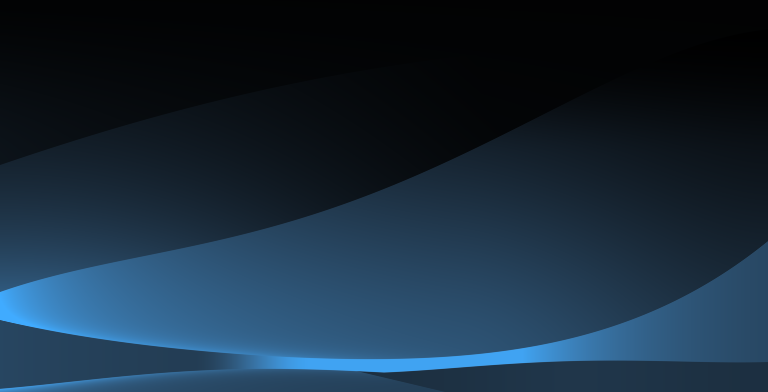
Reproduce this background procedurally as a WebGL 2 fragment shader.

```glsl
#version 300 es
precision highp float;
// Dark blue background of overlapping curved sheets with a glowing ribbon near the base.

#define TINT vec3(0.50, 0.75, 1.0)       // hue of dim light
#define TINT_SHIFT vec3(0.25, 0.08, 0.0) // change of hue as light grows
#define EDGE_SOFTNESS 1.3                // edge width in output samples
#define SHEET_LIGHT 0.42
#define TIP_LIGHT 0.22
#define RIBBON_LIGHT 0.65
#define RIM_WIDTH 0.018

uniform vec2 u_resolution;
out vec4 fragColor;

// Quartic through five evenly spaced heights, for x from 0 to 1.
float curve(float x, float a, float b, float c, float d, float e) {
    float t = 4.0 * x;
    float t1 = t - 1.0, t2 = t - 2.0, t3 = t - 3.0, t4 = t - 4.0;
    return a * t1 * t2 * t3 * t4 / 24.0
         - b * t * t2 * t3 * t4 / 6.0
         + c * t * t1 * t3 * t4 / 4.0
         - d * t * t1 * t2 * t4 / 6.0
         + e * t * t1 * t2 * t3 / 24.0;
}

// Smooth coverage of the area below an edge.
float below(float height, float edge) {
    float w = EDGE_SOFTNESS / u_resolution.y;
    return smoothstep(-0.5 * w, 0.5 * w, edge - height);
}

// Falls from 1 to 0 as x goes from start to end.
float fade(float start, float end, float x) {
    return 1.0 - smoothstep(start, end, x);
}

float skyLight(vec2 p) {
    return 0.012 + 0.09 * exp(-2.5 * p.x) * fade(0.55, 1.05, p.y);
}

float backSheetLight(vec2 p) {
    return 0.5 * exp(-2.9 * (p.y - 0.25)) * exp(-4.0 * p.x * p.x);
}

float mainSheetLight(vec2 p, float base) {
    float body = SHEET_LIGHT * exp(-p.y * p.y / 0.325);
    body *= mix(1.0, 0.6, smoothstep(0.6, 1.0, p.x));
    float side = 0.42 * exp(-3.4 * p.x) + TIP_LIGHT * exp(-18.0 * p.x);
    float rim = 0.2 * exp(-max(p.y - base, 0.0) / RIM_WIDTH);
    rim *= fade(0.3, 0.65, p.x);
    return (body + side) * fade(0.6, 0.95, p.y) + rim;
}

float ribbonLight(vec2 p) {
    float shade = 0.30 + 0.08 * exp(-4.0 * p.x);
    float glow = 0.3 + RIBBON_LIGHT * exp(-max(p.x - 0.68, 0.0) / 0.16);
    return mix(shade, glow, smoothstep(0.25, 0.41, p.x));
}

float floorLight(vec2 p, float top) {
    float rim = 0.45 * exp(-3.0 * p.x - max(top - p.y, 0.0) / 0.014);
    float left = 0.32 + 0.2 * exp(-4.0 * p.x) + rim;
    float right = 0.25 + 0.04 * exp(-pow((p.x - 0.75) / 0.15, 2.0));
    float crease = 0.475 + 2.16 * (0.0485 - p.y);
    float w = 2.0 * EDGE_SOFTNESS / u_resolution.x;
    return mix(left, right, smoothstep(-w, w, p.x - crease));
}

void main() {
    vec2 p = gl_FragCoord.xy / u_resolution;

    // Edges of the sheets, from top to bottom.
    float backEdge = curve(p.x, 0.579, 0.727, 0.829, 0.885, 0.91);
    float mainEdge = curve(p.x, 0.255, 0.372, 0.518, 0.750, 0.925);
    float ribbonEdge = curve(p.x, 0.184, 0.107, 0.084, 0.140, 0.385);
    float floorEdge = p.x < 0.5
        ? curve(2.0 * p.x, 0.008, 0.033, 0.0536, 0.0587, 0.0497)
        : curve(2.0 * p.x - 1.0, 0.0497, 0.0663, 0.0791, 0.0783, 0.0765);

    // Layer the light of each sheet from back to front.
    float light = skyLight(p);
    light = mix(light, max(light, backSheetLight(p)), below(p.y, backEdge));
    light = mix(light, mainSheetLight(p, ribbonEdge), below(p.y, mainEdge));
    light = mix(light, ribbonLight(p), below(p.y, ribbonEdge));
    light = mix(light, floorLight(p, floorEdge), below(p.y, floorEdge));

    light = clamp(light, 0.0, 1.0);
    fragColor = vec4(light * (TINT - TINT_SHIFT * light), 1.0);
}
```
